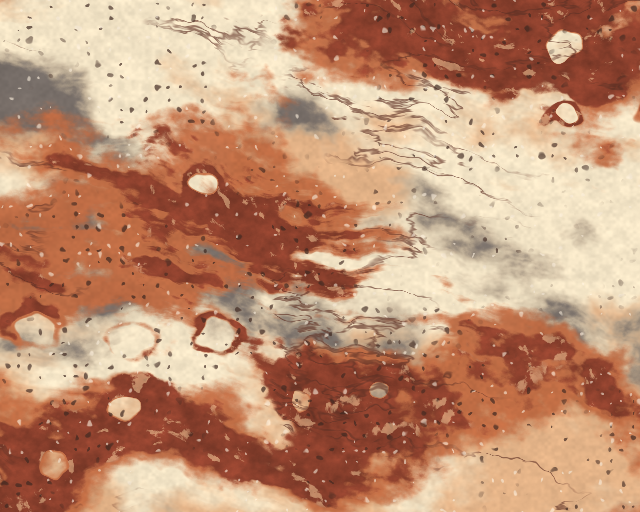
This texture is drawn by a WebGL 1 fragment shader. Its source:

```glsl
precision highp float;
// Polished marble: cream and peach ground with slate clouds, rust stains and
// ragged dark red patches. Warped, stretched fbm fields are thresholded into
// mineral layers; thin veins, pebbles, specks and fine grain finish the surface.

uniform vec2 u_resolution;

#define FLOW_TILT 0.16
#define FLOW_STRETCH 0.60
#define WARP 0.16
#define PATCH_SCALE 4.6
#define RED_LEVEL 0.655
#define RUST_LEVEL 0.580
#define SLATE_LEVEL 0.615
#define PEACH_LEVEL 0.505
#define VEIN_WIDTH 0.016
#define GRAIN 0.13

const vec3 CREAM = vec3(0.96, 0.90, 0.78);
const vec3 PEACH = vec3(0.89, 0.70, 0.53);
const vec3 STONE = vec3(0.70, 0.63, 0.54);
const vec3 SLATE = vec3(0.42, 0.39, 0.38);
const vec3 RUST = vec3(0.75, 0.41, 0.25);
const vec3 RED = vec3(0.53, 0.24, 0.17);
const vec3 DARK = vec3(0.25, 0.16, 0.13);
const vec3 WHITE = vec3(0.98, 0.93, 0.86);

float hash(vec2 p) {
  return fract(sin(dot(p, vec2(127.1, 311.7))) * 43758.5453);
}

float noise(vec2 p) {
  vec2 i = floor(p), f = fract(p);
  f = f * f * (3.0 - 2.0 * f);
  float low = mix(hash(i), hash(i + vec2(1.0, 0.0)), f.x);
  float high = mix(hash(i + vec2(0.0, 1.0)), hash(i + 1.0), f.x);
  return mix(low, high, f.y);
}

float fbm(vec2 p) {
  float sum = 0.0, amp = 0.5;
  for (int i = 0; i < 6; i++) {
    sum += amp * noise(p);
    p = mat2(0.8, 0.6, -0.6, 0.8) * p * 2.03 + 17.3;
    amp *= 0.52;
  }
  return sum / 1.02;
}

// Soft elliptical region used for the broad composition
float zone(vec2 p, vec2 centre, vec2 radius) {
  vec2 d = (p - centre) / radius;
  return exp(-dot(d, d));
}

// Distance to a jittered grain in units of its radius; large in empty cells
float scatter(vec2 p, float scale, float density) {
  vec2 cell = floor(p * scale);
  vec2 centre = 0.35 + 0.3 * vec2(hash(cell + 1.3), hash(cell + 8.9));
  float radius = mix(0.11, 0.29, hash(cell + 4.1));
  float empty = step(density, hash(cell + 23.7));
  return length(fract(p * scale) - centre) / radius + 9.0 * empty;
}

float layer(float level, float softness, float field) {
  return smoothstep(level - softness, level + softness, field);
}

void main() {
  vec2 p = gl_FragCoord.xy / u_resolution.y;

  // Flow space: tilted, warped and stretched sideways
  vec2 warp = vec2(fbm(p * 3.1 + 3.0), fbm(p * 3.1 + 41.0)) - 0.5;
  vec2 q = p + WARP * warp;
  q = vec2(q.x * FLOW_STRETCH, q.y + FLOW_TILT * q.x);
  float fine = fbm(p * vec2(38.0, 48.0));
  float streak = fbm(q * vec2(5.0, 30.0) + 11.0);
  float bands = zone(p, vec2(0.50, 0.50), vec2(0.50, 0.20));

  // Iron field: patch noise plus broad masses and banding
  float iron = fbm(q * PATCH_SCALE + 5.0);
  iron += 0.20 * zone(p, vec2(1.00, 0.92), vec2(0.40, 0.20));
  iron += 0.12 * zone(p, vec2(0.62, 0.53), vec2(0.34, 0.11));
  iron += 0.15 * zone(p, vec2(0.15, 0.10), vec2(0.28, 0.17));
  iron -= 0.17 * zone(p, vec2(1.05, 0.52), vec2(0.35, 0.17));
  iron += (0.07 + 0.38 * bands) * (streak - 0.5) + 0.10 * (fine - 0.5);

  // Pale pebbles with iron-stained rims
  vec2 rough = p + 0.022 * (vec2(noise(p * 34.0), noise(p * 34.0 + 9.0)) - 0.5);
  float pebble = scatter(rough * vec2(0.85, 1.0), 7.0, 0.22);
  iron += 0.09 * zone(vec2(pebble, 0.0), vec2(1.15, 0.0), vec2(0.22, 1.0));
  iron -= 0.20 * (1.0 - smoothstep(0.65, 1.0, pebble));

  // Ground: cream, peach and translucent stone
  float warmth = fbm(q * 5.5 + 63.0) + 0.12 * (streak - 0.5);
  warmth += 0.05 * zone(p, vec2(0.30, 0.45), vec2(0.45, 0.30));
  warmth -= 0.06 * zone(p, vec2(1.05, 0.50), vec2(0.35, 0.20));
  vec3 colour = mix(CREAM, PEACH, layer(PEACH_LEVEL, 0.10, warmth));

  // Slate clouds, mottled from stone to blue grey
  float cloud = fbm(q * 6.0 + 97.0) + 0.12 * (fine - 0.5);
  cloud += 0.08 * zone(p, vec2(0.18, 0.76), vec2(0.32, 0.18));
  cloud += 0.08 * zone(p, vec2(0.72, 0.16), vec2(0.18, 0.16));
  colour = mix(colour, STONE, 0.85 * layer(SLATE_LEVEL, 0.07, cloud));
  colour = mix(colour, SLATE, 0.85 * layer(SLATE_LEVEL + 0.07, 0.05, cloud));

  // Rust halo, wider where the stone is stained, then sharp red patches
  float stain = 0.45 * (fbm(p * 4.0 + 29.0) - 0.5) + 0.06 * (0.6 - p.x);
  colour = mix(colour, RUST, 0.92 * layer(RUST_LEVEL, 0.055, iron + stain));
  float red = layer(RED_LEVEL, 0.022, iron);
  colour = mix(colour, RED * (0.82 + 0.36 * fine), 0.95 * red);

  // Thin broken veins along the flow
  float line = abs(fbm(q * vec2(5.0, 10.0) + 51.0) - 0.5);
  float broken = layer(0.54, 0.08, fbm(p * 5.0 + 77.0) + 0.06 * bands);
  float vein = (1.0 - smoothstep(0.0, VEIN_WIDTH, line)) * broken;
  colour = mix(colour, mix(DARK, RED, 0.45), 0.65 * vein);

  // Dark specks, pale flecks and small glints
  vec2 jitter = p + 0.008 * (vec2(noise(p * 95.0), noise(p * 95.0 + 5.0)) - 0.5);
  float dirty = layer(0.50, 0.12, fbm(p * 6.0 + 15.0));
  float speck = 1.0 - smoothstep(0.55, 1.1, scatter(jitter, 44.0, 0.30));
  colour = mix(colour, DARK, 0.70 * speck * dirty);
  float fleck = layer(0.69, 0.04, fbm(q * vec2(55.0, 42.0) + 33.0));
  colour = mix(colour, PEACH, 0.65 * fleck * red);
  float glint = 1.0 - smoothstep(0.4, 1.1, scatter(jitter + 3.7, 52.0, 0.16));
  colour = mix(colour, WHITE, 0.60 * glint);

  // Fine grain
  colour *= 1.0 + GRAIN * (fine - 0.5) + 0.5 * GRAIN * (noise(p * 150.0) - 0.5);
  gl_FragColor = vec4(clamp(colour, 0.0, 1.0), 1.0);
}
```
